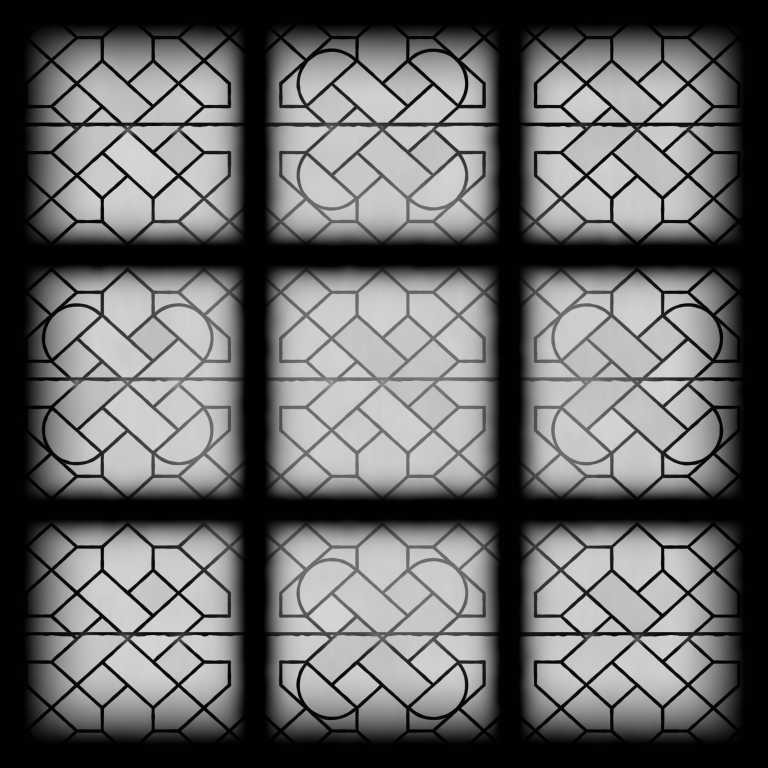
Write a Shadertoy shader that draws this pattern.

```glsl
// Nine backlit leaded-glass panes with a woven lattice, alternate panes carrying looped knots.

const vec2 PITCH = vec2(0.0331, 0.02995);   // lattice step in canvas units

// Lead segments in lattice steps, mirrored into all four quadrants
const vec4 LEADS[11] = vec4[11](
    vec4(0, 2, 1, 3), vec4(1, 3, 3, 1), vec4(3, 1, 2, 0), vec4(1, 3, 1, 4),
    vec4(1, 4, 2, 4), vec4(2, 4, 4, 2), vec4(4, 2, 4, 1), vec4(4, 1, 3, 1),
    vec4(2, 4, 3, 5), vec4(3, 5, 5, 3), vec4(0, 5, 1, 4));

float hash(vec2 p) {
    return fract(sin(dot(p, vec2(127.1, 311.7))) * 4375.85);
}

float noise(vec2 p) {
    vec2 i = floor(p), f = fract(p);
    f = f * f * (3.0 - 2.0 * f);
    return mix(mix(hash(i), hash(i + vec2(1, 0)), f.x),
               mix(hash(i + vec2(0, 1)), hash(i + vec2(1, 1)), f.x), f.y);
}

// Distance to a segment given in lattice steps
float segment(vec2 p, vec4 s) {
    vec2 a = (p - s.xy) * PITCH, b = (s.zw - s.xy) * PITCH;
    return length(a - b * clamp(dot(a, b) / dot(b, b), 0.0, 1.0));
}

float leadDistance(vec2 p, bool knotted) {
    vec2 q = abs(p);
    float d = 1.0;
    for (int i = 0; i < 11; i++) d = min(d, segment(q, LEADS[i]));

    // Long diagonals, opened inside each loop of a knot
    d = min(d, segment(q, vec4(0, 0, knotted ? vec2(2) : vec2(5))));
    if (knotted) {
        d = min(d, segment(q, vec4(3, 3, 5, 5)));
        vec2 k = (q - 2.0) * PITCH;
        if (q.x + q.y > 4.0) d = min(d, abs(length(k) - 0.0435));
    }

    // Weave pieces with half-turn symmetry
    vec2 r = p.y < 0.0 ? -p : p;
    d = min(d, segment(r, vec4(0, 2, 1, 1)));
    return min(d, segment(r, vec4(-1, 1, -2, 0)));
}

// Tone of the pinwheel of woven tiles; zero outside it
float tileTone(vec2 p, vec2 pane) {
    vec2 m = floor(0.5 * vec2(p.x + p.y, p.y - p.x)) + 0.5;
    vec2 a = abs(m);
    if (max(a.x, a.y) > 2.0 || a.x + a.y > 2.5) return 0.0;
    if ((m.x * m.y > 0.0) == (a.y > a.x)) m = sign(m) * 0.5;
    return 0.07 * hash(m + pane * 7.3) - 0.055;
}

// Light falling off towards a pane edge
float edgeLight(float d) {
    return 1.0 - exp(-pow(max(d, 0.0) / 0.017, 1.3));
}

void mainImage(out vec4 fragColor, in vec2 fragCoord) {
    vec2 uv = fragCoord / iResolution.xy;
    float aa = max(0.75 / iResolution.y, 0.0007);

    // Pane layout
    vec2 centre = uv - vec2(0.498, 0.4996);
    vec2 pane = clamp(round(centre / 0.3317), -1.0, 1.0);
    vec2 local = centre - pane * 0.3317;
    vec2 p = local / PITCH;
    bool knotted = abs(pane.x) + abs(pane.y) == 1.0;

    // Glass
    float mottle = noise(uv * 24.0 + 3.0);
    float glass = 0.805 + 0.035 * (mottle - 0.5) + tileTone(p, pane);
    glass += 0.015 * (noise(uv * vec2(160.0, 60.0)) - 0.5);

    // Leads: grey in the central glare, black towards the rim
    float glareRadius = length(centre) + 0.08 * (noise(uv * 9.0) - 0.5);
    float leadTone = mix(0.43, 0.03, smoothstep(0.25, 0.42, glareRadius));
    float wobble = 0.0006 * (noise(uv * 150.0) - 0.5);
    float width = 0.0021 + wobble;
    float lead = 1.0 - smoothstep(width - aa, width + aa, leadDistance(p, knotted));

    // Horizontal support bar with ragged edges
    float bar = abs(local.y - 0.0066 + 2.0 * wobble);
    float barWidth = 0.0024 + 2.0 * wobble;
    lead = max(lead, 1.0 - smoothstep(barWidth - aa, barWidth + aa, bar));

    // Bleached joints along the bar
    vec2 joint = (vec2(abs(abs(p.x) - 1.0) - 1.0, p.y) * PITCH) / vec2(0.018, 0.009);
    lead *= 1.0 - 0.55 * exp(-dot(joint, joint)) * noise(uv * 70.0 + 9.0);
    float tone = mix(glass, leadTone, lead);

    // Shadowed pane edges and darkened outer rim
    vec2 rim = 0.5 - abs(uv - 0.5);
    vec2 inset = min(0.154 - abs(local - vec2(0.0, 0.002)), rim - 0.03);
    inset += 0.0025 * (noise(uv * 55.0) - 0.5);
    vec2 vignette = smoothstep(-0.03, 0.13, rim);
    tone *= edgeLight(inset.x) * edgeLight(inset.y) * vignette.x * vignette.y;

    fragColor = vec4(vec3(max(tone, 0.004)), 1.0);
}
```
